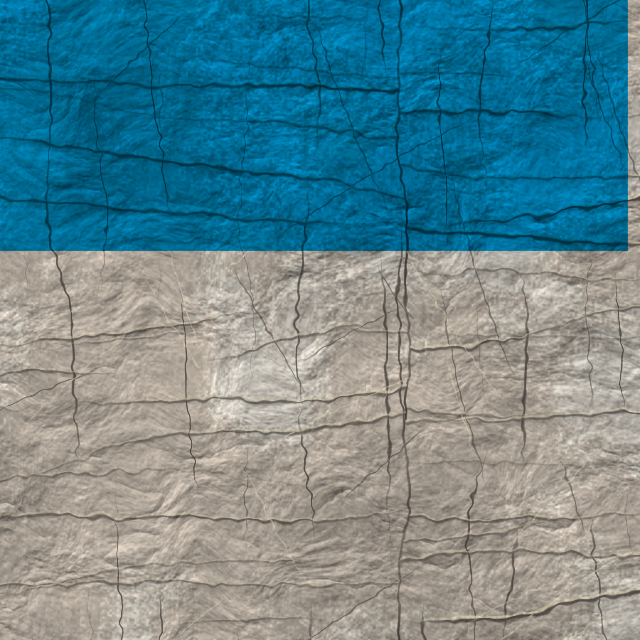
This texture is drawn by a three.js fragment shader. Its source:

```glsl
varying vec2 vUv;

const vec3 ROCK = vec3(0.655, 0.615, 0.570);
const vec3 LICHEN = vec3(0.725, 0.715, 0.680);
const vec3 VEIN = vec3(0.835, 0.790, 0.680);
const vec3 CRACK = vec3(0.200, 0.180, 0.165);
const vec3 PAINT = vec3(0.0, 0.665, 0.985);
const vec2 PAINT_CORNER = vec2(0.981, 0.608);
const vec2 LIGHT_STEP = vec2(-0.0012, 0.0026);
const float EDGE = 0.001;
const float SEAM_X = 0.63;
const float RELIEF = 4.2;
const float GRAIN = 0.13;
const float VEINS = 17.0;
const float FISSURES = 15.0;
const float SCRATCHES = 34.0;

float hash(vec2 p) {
  return fract(sin(dot(p, vec2(127.1, 311.7))) * 43758.5453);
}

float noise(vec2 p) {
  vec2 i = floor(p), f = fract(p);
  f = f * f * (3.0 - 2.0 * f);
  return mix(mix(hash(i), hash(i + vec2(1.0, 0.0)), f.x),
             mix(hash(i + vec2(0.0, 1.0)), hash(i + 1.0), f.x), f.y);
}

float fbm(vec2 p) {
  float sum = 0.0, gain = 0.5;
  for (int i = 0; i < 5; i++) {
    sum += gain * noise(p);
    p = mat2(1.6, 1.2, -1.2, 1.6) * p + 5.3;
    gain *= 0.5;
  }
  return sum;
}

// Warped lumps with sharp chipped ridges
float height(vec2 p) {
  vec2 q = p + 0.05 * vec2(noise(p * 13.0), noise(p * 13.0 + 31.0));
  return 0.75 * fbm(q * 13.0) + 0.7 * abs(fbm(q * vec2(17.0, 23.0) + 7.0) - 0.48);
}

float strand(float d, float halfWidth) {
  return 1.0 - smoothstep(0.15 * halfWidth, halfWidth, abs(d));
}

// Layered veins: x = pale mineral, y = dark undercut, z = soft ledge shadow
vec3 veins(vec2 p, float panel, float rough) {
  vec3 result = vec3(0.0);
  for (float i = 0.0; i < VEINS; i++) {
    vec2 seed = vec2(i + 1.0, 17.0 * panel + 3.0);
    float base = (i + 0.9 * hash(seed)) / VEINS;
    float tilt = mix(-0.03, 0.17, hash(seed + 40.0)) - 0.12 * step(0.6, base);
    float bow = 0.05 * (noise(vec2(p.x * 4.0, i * 7.3 + panel)) - 0.5);
    float jag = 0.009 * (noise(vec2(p.x * 38.0, i * 5.7)) - 0.5);
    float d = p.y - base - tilt * (p.x - 0.4) - bow - jag - 0.005 * rough;
    float power = mix(0.25, 1.0, hash(seed + 80.0));
    power *= smoothstep(0.2, 0.6, noise(vec2(p.x * 5.0 + i * 3.1, i * 9.7 + panel)));
    float w = mix(0.0016, 0.0042, power * noise(vec2(p.x * 70.0, i * 4.3)) * 1.4);
    float ledge = smoothstep(-0.016, 0.0, d) * (1.0 - smoothstep(0.0, 0.002, d));
    result = max(result, power * vec3(strand(d, w), strand(d + 1.3 * w, 1.3 * w), ledge));
  }
  return result;
}

// Steep dark fissures
float fissures(vec2 p, float rough) {
  float result = 0.0;
  for (float i = 0.0; i < FISSURES; i++) {
    vec2 seed = vec2(i, 61.0);
    float x = (i + hash(seed)) / FISSURES + mix(-0.14, 0.03, hash(seed + 9.0)) * (p.y - 0.5);
    x += 0.035 * (noise(vec2(p.y * 6.0, i * 8.1)) - 0.5) + 0.008 * rough;
    float power = smoothstep(0.35, 0.75, noise(vec2(p.y * 7.0 + i * 2.7, i * 6.3)));
    result = max(result, power * strand(p.x - x, mix(0.0014, 0.0034, power * hash(seed + 5.0))));
  }
  return result;
}

// Fine diagonal scratches: x = pale, y = dark
vec2 scratches(vec2 p, float rough) {
  vec2 result = vec2(0.0);
  for (float i = 0.0; i < SCRATCHES; i++) {
    vec2 seed = vec2(i, 113.0);
    vec2 q = p - vec2(hash(seed), hash(seed + 3.0));
    float angle = mix(0.4, 0.8, hash(seed + 6.0)) + 1.4 * step(0.5, hash(seed + 11.0));
    vec2 dir = vec2(cos(angle), sin(angle));
    float along = dot(q, dir);
    float across = dot(q, vec2(-dir.y, dir.x)) + 0.006 * rough + 0.25 * along * along;
    float reach = mix(0.06, 0.24, hash(seed + 14.0));
    float mark = strand(across, 0.0019) * (1.0 - smoothstep(0.5 * reach, reach, abs(along)));
    float pale = step(0.45, hash(seed + 17.0));
    result = max(result, mark * vec2(pale, 1.0 - pale));
  }
  return result;
}

void main() {
  vec2 p = vUv;
  float rough = noise(p * 75.0) - 0.5;
  float seam = p.x - SEAM_X - 0.022 * (noise(vec2(p.y * 9.0, 2.0)) - 0.5) - 0.006 * rough;
  float painted = smoothstep(-EDGE, EDGE, PAINT_CORNER.x - p.x)
                * smoothstep(-EDGE, EDGE, p.y - PAINT_CORNER.y);

  // Stone body with lit relief, lichen and grain
  float relief = RELIEF * (height(p) - height(p + LIGHT_STEP));
  float stain = fbm(p * vec2(6.0, 5.0) + 19.0) - 0.48;
  float grain = noise(p * 260.0) + 0.5 * noise(p * 130.0 + 8.0) - 0.75;
  float lichen = smoothstep(0.47, 0.66, fbm(p * 5.0 + 3.0) + 0.22 * grain);
  vec3 color = mix(ROCK, LICHEN, 0.8 * lichen);
  color *= 1.0 + clamp(relief, -0.42, 0.26) + 0.4 * stain + GRAIN * grain;

  // Cracks and mineral lines
  vec3 vein = veins(p, step(0.0, seam), rough);
  vec2 scratch = scratches(p, rough);
  float seamLine = strand(seam, 0.0032) * (0.4 + 0.5 * noise(vec2(p.y * 14.0, 5.0)));
  float dark = max(max(0.7 * fissures(p, rough), 0.45 * scratch.y), max(0.75 * vein.y, seamLine));
  color *= 1.0 - 0.2 * vein.z;
  color = mix(color, CRACK, dark);
  float pale = max(0.85 * vein.x, 0.45 * scratch.x) * mix(1.0, 0.4, painted);
  color = mix(color, VEIN * (1.0 + 0.25 * grain), pale);

  // Translucent paint keeps the stone relief
  color = mix(color, color * PAINT, painted);
  gl_FragColor = vec4(clamp(color, 0.0, 1.0), 1.0);
}
```
